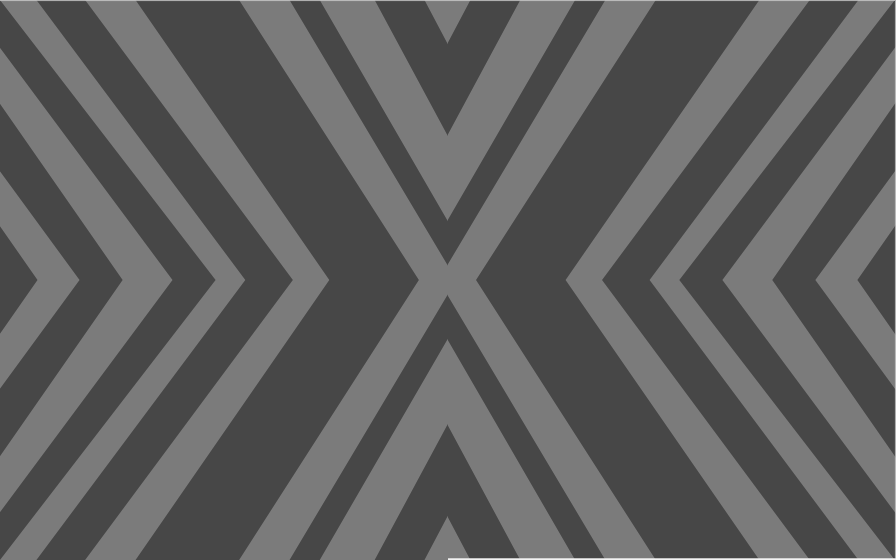
This background is drawn by a Shadertoy shader. Its source:

```glsl
// Signed distance past a slanted edge; span holds its x on the centre line and at the top
float edgeDistance(vec2 p, vec2 span) {
    float slope = (span.y - span.x) * 2.0;
    return (p.x - span.x - slope * p.y) / sqrt(1.0 + slope * slope);
}

void mainImage(out vec4 fragColor, in vec2 fragCoord) {
    vec2 canvas = iResolution.xy / iResolution.y;
    vec2 uv = fragCoord / iResolution.y;
    float pixel = 1.0 / iResolution.y;

    // Fold the canvas into one quadrant
    vec2 p = abs(uv - canvas * 0.5 + vec2(0.001, 0.0));

    // Edges from the centre outward, alternating light and dark
    vec2 edges[13] = vec2[13](
        vec2(-0.223, 0.041), vec2(-0.139, 0.130), vec2(-0.0615, 0.228),
        vec2(-0.016, 0.282), vec2(0.051, 0.372), vec2(0.211, 0.557),
        vec2(0.276, 0.647), vec2(0.361, 0.734), vec2(0.414, 0.799),
        vec2(0.491, 0.8625), vec2(0.580, 0.928), vec2(0.657, 1.023),
        vec2(0.732, 1.081));

    float light = 1.0;
    for (int i = 0; i < 13; i++) {
        float past = smoothstep(-0.6 * pixel, 0.6 * pixel, edgeDistance(p, edges[i]));
        light = mix(light, float(i % 2), past);
    }
    vec3 color = mix(vec3(0.28), vec3(0.484), light);

    // Pale rim on the top, the right and the right half of the bottom
    vec2 inset = canvas - uv;
    float rim = 1.0 - smoothstep(0.001, 0.003, min(inset.x, inset.y));
    float base = 1.0 - smoothstep(0.002, 0.004, uv.y);
    base *= step(canvas.x * 0.5, uv.x);
    color = mix(color, vec3(0.79), rim * 0.8);
    color = mix(color, vec3(0.95), base);

    fragColor = vec4(color, 1.0);
}
```
